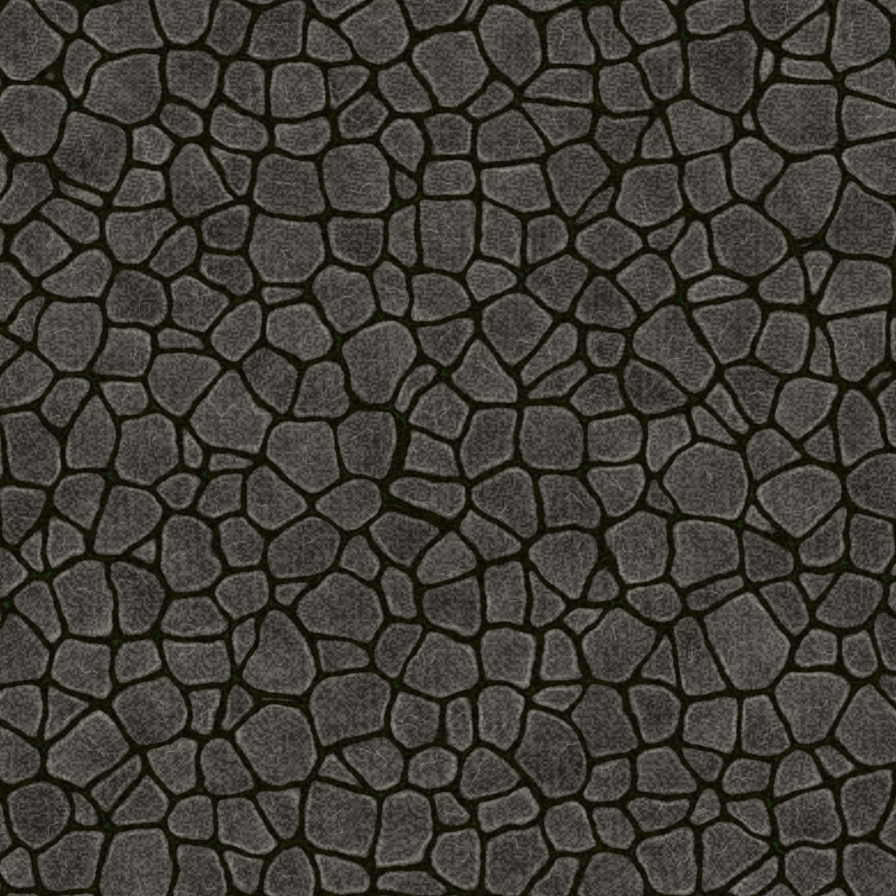
A WebGL 2 fragment shader for this texture:

```glsl
#version 300 es
precision highp float;
// Dark irregular flagstones with pale worn rims, fine cracks and mossy joints.

#define GRID 17.0          // stone sites across the canvas
#define SIZE_SPREAD 0.55   // how much large stones crowd small ones
#define JOINT 0.054        // half width of a joint, in grid units
#define ROUNDING 20.0      // lower values give rounder corners
#define GRAIN_SCALE 390.0  // grains across the canvas
#define GRAIN 0.21
#define MOTTLE 0.17
#define RIM 0.12
#define STONE vec3(0.270, 0.259, 0.240)
#define SOIL vec3(0.080, 0.066, 0.020)
#define MOSS vec3(0.085, 0.160, 0.075)

uniform vec2 u_resolution;
out vec4 fragColor;

float hash(vec2 p) {
    return fract(sin(dot(p, vec2(127.1, 311.7))) * 43758.5453);
}

float noise(vec2 p) {
    vec2 i = floor(p), f = fract(p);
    f = f * f * (3.0 - 2.0 * f);
    return mix(mix(hash(i), hash(i + vec2(1, 0)), f.x),
               mix(hash(i + vec2(0, 1)), hash(i + vec2(1, 1)), f.x), f.y);
}

float fbm(vec2 p) {
    float sum = 0.0, amp = 0.5;
    for (int i = 0; i < 4; i++) {
        sum += amp * noise(p);
        p = mat2(1.6, 1.2, -1.2, 1.6) * p + 7.3;
        amp *= 0.5;
    }
    return sum / 0.9375;
}

// Site position (xy) and weight (z) of a grid cell
vec3 site(vec2 cell) {
    vec2 jitter = vec2(hash(cell), hash(cell + 17.3));
    float size = hash(cell + 41.9);
    return vec3(cell + 0.5 + 0.86 * (jitter - 0.5), SIZE_SPREAD * size * size);
}

// Weighted Voronoi: rounded distance to the stone border; also returns its cell
float stoneDistance(vec2 p, out vec2 owner) {
    vec2 base = floor(p);
    float best = 1e5;
    for (int y = -2; y <= 2; y++)
    for (int x = -2; x <= 2; x++) {
        vec2 cell = base + vec2(x, y);
        vec3 s = site(cell);
        float power = dot(p - s.xy, p - s.xy) - s.z;
        if (power < best) { best = power; owner = cell; }
    }
    vec2 centre = site(owner).xy;
    float sum = 0.0;
    for (int y = -3; y <= 3; y++)
    for (int x = -3; x <= 3; x++) {
        if (x == 0 && y == 0) continue;
        vec3 s = site(owner + vec2(x, y));
        float power = dot(p - s.xy, p - s.xy) - s.z;
        float edge = (power - best) / (2.0 * length(s.xy - centre));
        sum += exp(-ROUNDING * edge);
    }
    return -log(sum) / ROUNDING;
}

// Thin bent veins placed at random inside a stone
float cracks(vec2 q, vec2 id, float px) {
    float total = 0.0;
    for (int i = 0; i < 2; i++) {
        vec2 seed = id + 9.7 * float(i + 1);
        float angle = 6.2832 * hash(seed);
        vec2 r = mat2(cos(angle), -sin(angle), sin(angle), cos(angle)) * q;
        r -= 0.35 * (vec2(hash(seed + 3.1), hash(seed + 5.3)) - 0.5);
        float bend = 0.35 * (noise(vec2(r.x * 4.0, 0.5) + seed) - 0.5)
                   + 0.10 * (noise(vec2(r.x * 13.0, 2.5) + seed) - 0.5);
        float line = 1.0 - smoothstep(0.005, 0.012 + px, abs(r.y - bend));
        float span = 1.0 - smoothstep(0.12, 0.34, abs(r.x));
        total = max(total, line * span * step(0.55, hash(seed + 8.9)));
    }
    return total;
}

void main() {
    vec2 uv = gl_FragCoord.xy / u_resolution.y;
    float px = GRID / u_resolution.y;
    vec2 p = uv * GRID + 30.0;

    // Slightly wavy stone outlines
    vec2 warp = vec2(noise(p * 2.3), noise(p * 2.3 + 50.0)) - 0.5;
    vec2 owner;
    float d = stoneDistance(p + 0.16 * warp, owner) - JOINT;
    d += 0.028 * (noise(p * 8.0) - 0.5);

    // Stone body: tone per stone, clouds, grain
    float grain = noise(uv * GRAIN_SCALE) - 0.5;
    float cloud = fbm(p * 1.3 + 5.0 * hash(owner + 2.2)) - 0.5;
    float tone = 0.035 * (hash(owner + 6.4) - 0.5) + MOTTLE * cloud + GRAIN * grain;

    // Worn rim and cracks
    float wear = smoothstep(0.2, 0.8, noise(p * 2.7 + 80.0));
    float rim = exp(-pow((d - 0.055) / 0.032, 2.0));
    tone += RIM * rim * (0.25 + 0.9 * wear) + 0.025 * exp(-7.0 * max(d, 0.0));
    tone += 0.11 * cracks(p - site(owner).xy, owner, px) * smoothstep(0.0, 0.1, d);
    vec3 stone = STONE + tone * vec3(1.0, 0.99, 0.97);

    // Joints: dark soil, moss where they widen
    float moss = smoothstep(0.045, 0.11, -d) * smoothstep(0.3, 0.65, noise(p * 1.1 + 20.0));
    vec3 joint = mix(SOIL, MOSS, moss) * (1.0 + 1.2 * grain);

    float cover = smoothstep(-0.5, 0.5, d / max(0.045, 1.4 * px));
    fragColor = vec4(clamp(mix(joint, stone, cover), 0.0, 1.0), 1.0);
}
```
